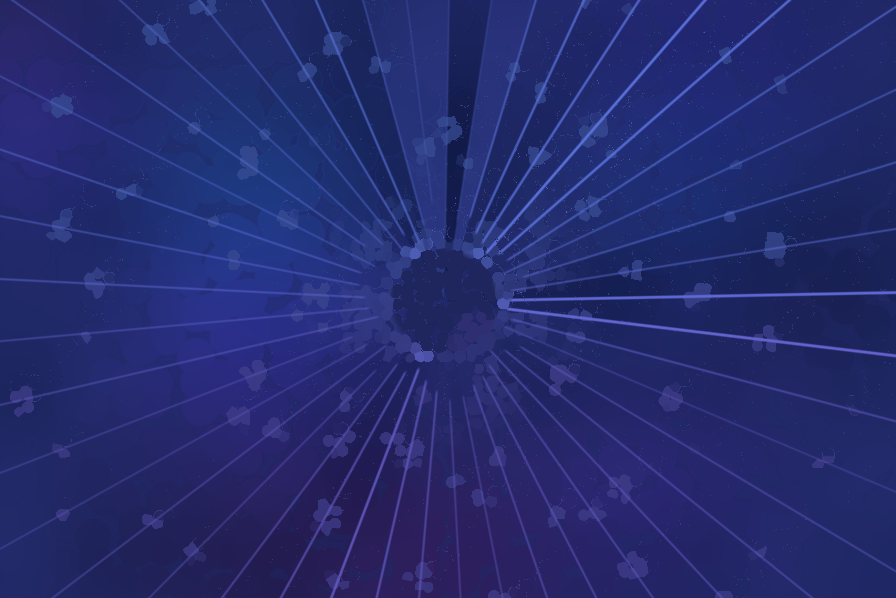
Reproduce this background procedurally as a WebGL 2 fragment shader.

```glsl
#version 300 es
precision highp float;
// Indigo starburst: 45 thin rays leave a dark central disc over tinted wedges.
// Soft glows colour the backdrop; a jittered cell mosaic gives the disc, its
// pale rim and the flakes along the rays their chipped outlines.
uniform vec2 u_resolution;
out vec4 fragColor;

const float RAYS = 45.0;
const float TAU = 6.2831853;

float hash(vec2 p) {
  p = fract(p * vec2(0.1031, 0.1137));
  p += dot(p, p.yx + 33.33);
  return fract((p.x + p.y) * p.x * 17.0 + p.y * 9.0);
}

float noise(vec2 p) {
  vec2 i = floor(p), f = fract(p);
  f = f * f * (3.0 - 2.0 * f);
  return mix(mix(hash(i), hash(i + vec2(1, 0)), f.x),
             mix(hash(i + vec2(0, 1)), hash(i + vec2(1, 1)), f.x), f.y);
}

// Snaps a point to its cell's site, with a narrow blend across cell borders.
vec2 mosaic(vec2 p, float scale) {
  vec2 cell = floor(p * scale), sum = vec2(0);
  float total = 1e-9;
  for (int y = -1; y <= 1; y++)
    for (int x = -1; x <= 1; x++) {
      vec2 c = cell + vec2(x, y);
      vec2 site = c + 0.1 + 0.8 * vec2(hash(c + 71.0), hash(c + 137.0));
      vec2 d = p * scale - site;
      float w = exp(-40.0 * dot(d, d));
      sum += w * site;
      total += w;
    }
  return sum / total / scale;
}

float glow(vec2 p, vec2 centre, float radius) {
  vec2 d = (p - centre) / radius;
  return exp(-dot(d, d));
}

// Bump around ray index c, wrapping round the circle.
float lobe(float k, float c, float width) {
  float d = (mod(k - c + RAYS * 0.5, RAYS) - RAYS * 0.5) / width;
  return exp(-d * d);
}

float rayIndex(vec2 p) { return atan(p.y, p.x) / TAU * RAYS - 0.14; }
vec2 rayDirection(float k) {
  float a = (k + 0.14) * TAU / RAYS;
  return vec2(cos(a), sin(a));
}

float rayStrength(float k) {
  return 0.3 + 0.2 * hash(vec2(mod(k, RAYS), 5)) + 0.7 * lobe(k, 44.5, 0.9)
       + 0.45 * lobe(k, 6.3, 2.2) + 0.4 * lobe(k, 14.4, 0.8)
       + 0.4 * lobe(k, 31.0, 1.7) + 0.2 * lobe(k, 38.4, 1.0)
       - 0.22 * lobe(k, 11.0, 2.0);
}

float wedgeTone(float k) {
  return 0.3 * (hash(vec2(mod(k, RAYS), 9)) - 0.5) + 1.1 * lobe(k, 11.5, 0.9)
       + 0.8 * lobe(k, 9.0, 0.5) - 1.2 * lobe(k, 10.0, 0.5)
       - 0.9 * lobe(k, 13.6, 0.8) - 0.5 * lobe(k, 7.3, 1.0)
       - 0.6 * lobe(k, 44.7, 1.6) - 0.35 * lobe(k, 29.5, 2.5);
}

vec3 backdrop(vec2 p) {
  vec3 c = vec3(0.120, 0.158, 0.395);
  c += vec3(-0.01, 0.065, 0.09) * glow(p, vec2(-0.32, 0.17), 0.19);
  c += vec3(0.05, 0.02, 0.14) * glow(p, vec2(-0.32, -0.06), 0.20);
  c += vec3(0.035, 0.0, 0.07) * glow(p, vec2(-0.68, 0.30), 0.17);
  c += vec3(0.025, -0.005, 0.06) * glow(p, vec2(0.44, 0.43), 0.22);
  c += vec3(-0.01, 0.025, 0.05) * glow(p, vec2(0.42, 0.20), 0.20);
  c += vec3(-0.025, -0.035, -0.08) * glow(p, vec2(0.60, 0.02), 0.18);
  c += vec3(0.035, -0.01, 0.04) * glow(p, vec2(0.35, -0.33), 0.23);
  c += vec3(0.05, -0.03, -0.02) * glow(p, vec2(0.0, -0.45), 0.22);
  c += vec3(0.02, -0.03, -0.05) * glow(p, vec2(-0.32, -0.42), 0.28);
  c += vec3(0.025, -0.01, -0.02) * glow(p, vec2(-0.74, 0.48), 0.15);
  return c + vec3(0.03, 0.025, 0.06) * (noise(p * 7.0 + 40.0) - 0.5);
}

void main() {
  float px = 1.0 / u_resolution.y;
  vec2 p = (gl_FragCoord.xy - 0.5 * u_resolution) * px - vec2(-0.006, -0.004);
  vec2 chip = mosaic(p + 8.0, 58.0) - 8.0;
  vec2 pane = mosaic(p + 8.0, 20.0) - 8.0;
  float r = length(p), chipR = length(chip);
  vec3 color = mix(backdrop(p), backdrop(pane), 0.45);

  // Wedges, switching tone at each ray.
  float t = rayIndex(p), k = round(t);
  float side = (t - k) * TAU / RAYS * r;
  float tone = mix(wedgeTone(k - 1.0), wedgeTone(k), smoothstep(-px, px, side));
  color += vec3(0.045, 0.05, 0.10) * tone * smoothstep(0.75, 0.2, r);

  // Broken halo of chips and flakes strung along the rays.
  vec3 pale = mix(vec3(0.25, 0.24, 0.54), vec3(0.22, 0.30, 0.58), smoothstep(-0.2, 0.2, p.y));
  float halo = smoothstep(0.52, 0.58, noise(chip * 26.0 + 90.0)) * smoothstep(0.27, 0.13, chipR);
  color = mix(color, pale, 0.5 * halo);
  float flakeRay = round(rayIndex(chip));
  for (float i = 0.0; i < 2.0; i++) {
    vec2 seed = vec2(mod(flakeRay, RAYS), 20.0 + i * 7.0);
    float along = 0.2 + 0.28 * i + 0.27 * hash(seed);
    float size = 0.010 + 0.016 * hash(seed + 50.0);
    float flake = smoothstep(size, size - 0.004, length(chip - rayDirection(flakeRay) * along));
    color = mix(color, pale, 0.75 * flake);
  }

  // Rays, each beginning at its own distance from the disc.
  float strength = rayStrength(k);
  float start = 0.10 + 0.10 * hash(vec2(mod(k, RAYS), 31)) * (1.0 - min(strength, 1.0));
  float halfWidth = 0.0012 + 0.0012 * strength;
  float ray = smoothstep(halfWidth + px, halfWidth - px, abs(side)) * smoothstep(start, start + 0.01, r);
  vec3 rayColor = mix(vec3(0.40, 0.36, 0.78), vec3(0.36, 0.46, 0.88), smoothstep(-0.2, 0.2, p.y));
  color = mix(color, rayColor, ray * clamp(strength, 0.0, 1.0));

  // Chipped pale rim, brightest at four clusters, then the dark disc.
  float c = rayIndex(chip);
  float bright = lobe(c, 6.3, 1.5) + lobe(c, 14.8, 1.6) + lobe(c, 44.5, 1.2) + lobe(c, 30.8, 1.5);
  float rim = smoothstep(0.112, 0.106, chipR);
  color = mix(color, pale + vec3(0.10, 0.11, 0.18) * bright, rim * (0.4 + 0.5 * min(bright, 1.0)));
  vec3 disc = mix(vec3(0.12, 0.15, 0.365), vec3(0.19, 0.18, 0.45), smoothstep(0.045, 0.035, length(chip - vec2(0.05, -0.06))));
  color = mix(color, disc, smoothstep(0.090, 0.084, mix(r, chipR, 0.6)));
  fragColor = vec4(color, 1.0);
}
```
